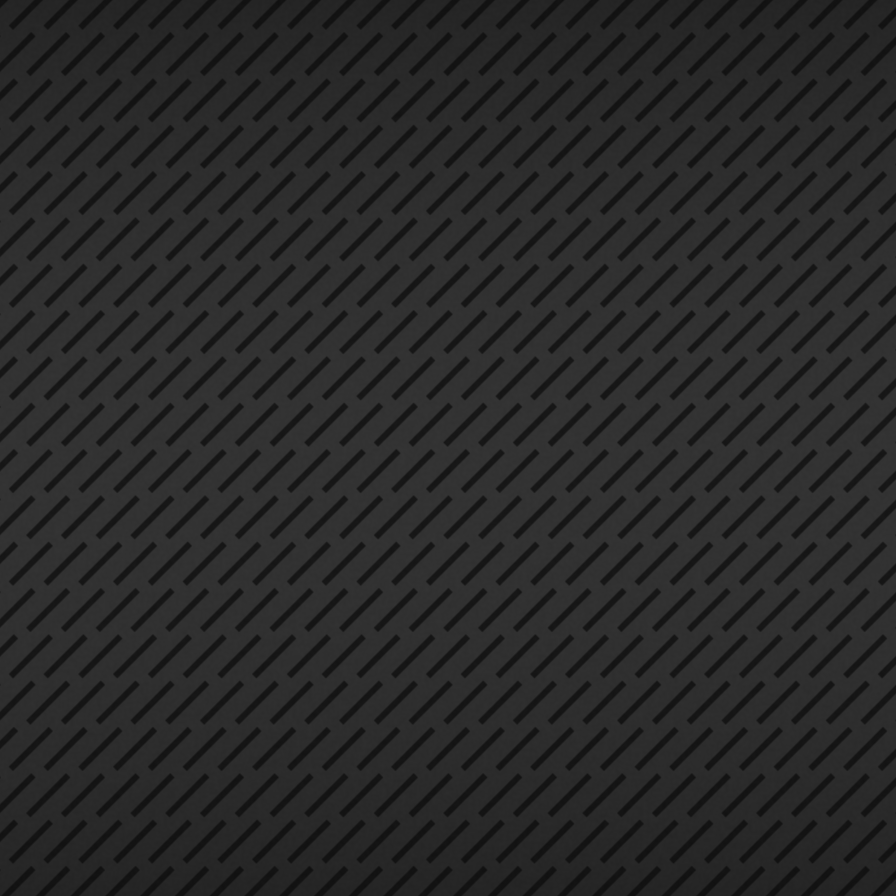
Reproduce this pattern procedurally as a Shadertoy shader.

```glsl
// Dark charcoal sheet with staggered rows of short diagonal slots and a soft vertical sheen.

const vec2 PITCH = vec2(0.0388, 0.0517);        // slot spacing across and down
const vec2 ANCHOR = vec2(0.3642, 0.5260);       // centre of one slot
const vec2 SLOT_HALF = vec2(0.0315, 0.0034);    // half length, half width
const float CORNER = 0.0012;
const float SOFTNESS = 0.0013;

vec2 hashGradient(vec2 cell) {
    vec3 p = fract(cell.xyx * vec3(0.1031, 0.1030, 0.0973));
    p += dot(p, p.yzx + 33.33);
    float angle = 6.28319 * fract((p.x + p.y) * p.z);
    return vec2(cos(angle), sin(angle));
}

float gradientNoise(vec2 p) {
    vec2 i = floor(p), f = fract(p);
    vec2 u = f * f * f * (f * (f * 6.0 - 15.0) + 10.0);
    vec2 e = vec2(0.0, 1.0);
    float a = dot(hashGradient(i), f);
    float b = dot(hashGradient(i + e.yx), f - e.yx);
    float c = dot(hashGradient(i + e.xy), f - e.xy);
    float d = dot(hashGradient(i + e.yy), f - e.yy);
    return mix(mix(a, b, u.x), mix(c, d, u.x), u.y);
}

float roundedBox(vec2 p, vec2 halfSize, float radius) {
    vec2 q = abs(p) - halfSize + radius;
    return length(max(q, 0.0)) + min(max(q.x, q.y), 0.0) - radius;
}

// Offset from the nearest slot centre; cells lean at 45 degrees along the slots.
vec2 slotLocal(vec2 p, vec2 pitch) {
    float row = round(p.y / pitch.y);
    float y = p.y - row * pitch.y;
    float x = p.x - 0.5 * pitch.x * mod(row, 2.0) - y;
    return vec2(x - pitch.x * round(x / pitch.x) + y, y);
}

float slotMask(vec2 p, float edge) {
    vec2 local = slotLocal(p, PITCH);
    vec2 along = vec2(local.x + local.y, local.y - local.x) * 0.70711;
    float dist = roundedBox(along, SLOT_HALF, CORNER);
    return 1.0 - smoothstep(-edge, edge, dist);
}

void mainImage(out vec4 fragColor, in vec2 fragCoord) {
    float size = min(iResolution.x, iResolution.y);
    vec2 uv = fragCoord / size;
    float height = fragCoord.y / iResolution.y;

    // Sheen: brightest at mid height, darker toward top and bottom
    float fade = pow(abs(2.0 * height - 1.0), 2.0);
    float sheet = mix(0.198, 0.143, fade);
    float slot = mix(0.088, 0.070, fade);

    // Slots
    float edge = max(SOFTNESS, 0.75 / size);
    float shade = mix(sheet, slot, slotMask(uv - ANCHOR, edge));

    // Fine grain
    shade += 0.009 * gradientNoise(uv * 230.0) + 0.006 * gradientNoise(uv * 97.0 + 17.0);

    fragColor = vec4(vec3(shade), 1.0);
}
```
